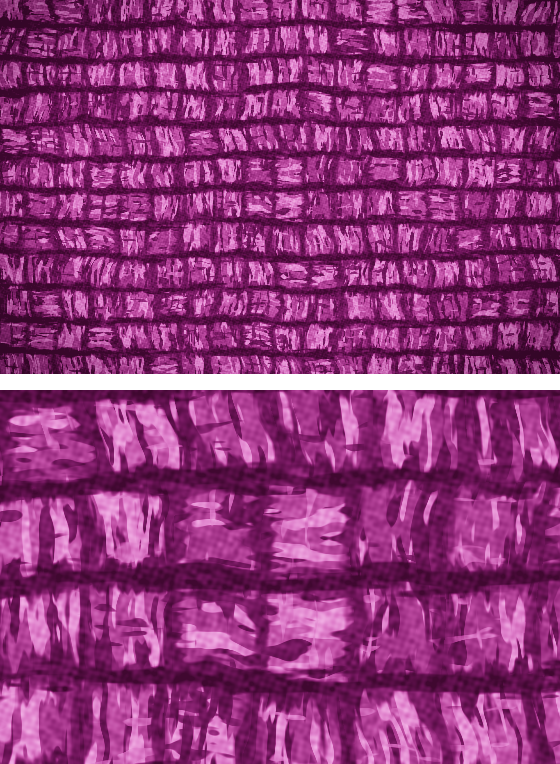
Top: the whole. Bottom: its middle third, enlarged.
Write a WebGL 1 fragment shader that draws this pattern.

```glsl
precision highp float;
// Magenta woven cloth printed with rows of ragged, dry-brushed blocks.
// Each cell gets its own stretched-noise strokes, layered as tones from
// dark to light, then coloured by a ramp with thread grain and a vignette.

uniform vec2 u_resolution;

const float ROWS = 11.4;        // blocks per canvas height
const float COLUMNS = 12.0;     // blocks per canvas height, 18 across at 3:2
const float ROW_PHASE = 0.78;   // first seam below the top edge, in rows

float hash(vec2 p) {
  return fract(sin(dot(p, vec2(127.1, 311.7))) * 43758.5453);
}

float noise(vec2 p) {
  vec2 i = floor(p);
  vec2 f = fract(p);
  f = f * f * (3.0 - 2.0 * f);
  return mix(mix(hash(i), hash(i + vec2(1.0, 0.0)), f.x),
             mix(hash(i + vec2(0.0, 1.0)), hash(i + vec2(1.0, 1.0)), f.x), f.y);
}

// Two octaves of noise, contrast raised to resemble bristle marks.
float bristles(vec2 p) {
  float n = 0.65 * noise(p) + 0.35 * noise(p * 2.1 + 17.3);
  return clamp((n - 0.5) * 1.25 + 0.5, 0.0, 1.0);
}

// Long strokes, running along y or, when across is 1, along x.
float strokes(vec2 q, float across, vec2 seed) {
  vec2 along = mix(q, q.yx, across);
  along.x += 0.06 * (noise(q * 4.0 + seed) - 0.5);
  return bristles(along * vec2(11.0, 2.3) + seed);
}

// Soft-edged box filling a unit cell, its border shifted by rough.
float block(vec2 q, vec2 margin, float rough) {
  vec2 edge = min(q, 1.0 - q) - margin + rough;
  return smoothstep(-0.03, 0.05, edge.x) * smoothstep(-0.03, 0.05, edge.y);
}

// Colour ramp over tones 0 (shadow) to 5 (highlight).
vec3 ramp(float tone) {
  vec3 c = mix(vec3(0.25, 0.03, 0.19), vec3(0.43, 0.08, 0.35), clamp(tone, 0.0, 1.0));
  c = mix(c, vec3(0.59, 0.16, 0.49), clamp(tone - 1.0, 0.0, 1.0));
  c = mix(c, vec3(0.75, 0.30, 0.64), clamp(tone - 2.0, 0.0, 1.0));
  c = mix(c, vec3(0.87, 0.49, 0.79), clamp(tone - 3.0, 0.0, 1.0));
  return mix(c, vec3(0.95, 0.70, 0.90), clamp(tone - 4.0, 0.0, 1.0));
}

// Painted tone of one cell; q is the position inside it.
float cellTone(vec2 q, vec2 cell, float ground) {
  vec2 seed = vec2(hash(cell), hash(cell + 41.7)) * 90.0;
  float across = step(0.76, hash(cell + 7.3));
  float body = strokes(q, across, seed);
  float light = strokes(q, across, seed + 31.0);
  float dark = strokes(q, across, seed + 63.0);
  float crossing = strokes(q, 1.0 - across, seed + 95.0);
  float rough = (body - 0.5) * 0.32;

  float fill = block(q, vec2(0.09, 0.12), rough);
  float tone = mix(ground, 2.35 + 0.9 * hash(cell + 3.1), fill);

  float darkLimit = mix(0.28, 0.44, hash(cell + 11.9));
  tone = mix(tone, 0.75, 0.85 * (1.0 - smoothstep(darkLimit - 0.05, darkLimit + 0.05, dark)));

  float lightLimit = mix(0.50, 0.70, hash(cell + 23.5));
  float lit = smoothstep(lightLimit - 0.05, lightLimit + 0.05, light + 0.10 * (q.y - 0.5));
  tone = mix(tone, 4.4, 0.92 * lit * block(q, vec2(0.10, 0.16), rough));

  // A few strokes cross the others.
  float crossed = smoothstep(0.70, 0.78, crossing) * fill;
  return mix(tone, mix(0.9, 4.0, step(0.5, hash(cell + 57.0))), 0.75 * crossed);
}

// Fine cloth grain: diagonal threads broken up by speckle.
float clothGrain(vec2 p) {
  float threads = sin(p.x * 620.0 + p.y * 310.0) * sin(p.y * 640.0 - p.x * 300.0);
  return 0.22 * threads + 1.1 * (noise(p * 210.0) - 0.5);
}

void main() {
  vec2 uv = gl_FragCoord.xy / u_resolution;
  vec2 p = gl_FragCoord.xy / u_resolution.y;

  // Wavering grid of cells, counted upward from the lowest seam.
  vec2 grid = vec2(p.x * COLUMNS, p.y * ROWS - ROWS + ROW_PHASE);
  grid.y += 0.26 * (noise(p * vec2(5.0, 7.0)) - 0.5);
  grid.y += 0.10 * (noise(p * vec2(19.0, 9.0)) - 0.5);
  float row = floor(grid.y);
  grid.x += 0.35 * hash(vec2(row, 5.0)) + 0.30 * (noise(p * vec2(7.0, 15.0)) - 0.5);
  vec2 cell = floor(grid);
  vec2 q = fract(grid);

  // Mottled ground and brushed blocks.
  float ground = 1.3 + 1.1 * (noise(p * vec2(34.0, 46.0)) - 0.5);
  float tone = cellTone(q, cell, ground);

  // Dark, frayed seams: strong between rows, faint between columns.
  vec2 seam = min(q, 1.0 - q);
  float fray = bristles(p * vec2(22.0, 120.0)) - 0.5;
  float rowSeam = 1.0 - smoothstep(0.04, 0.13, seam.y + 0.24 * fray);
  float columnSeam = 1.0 - smoothstep(0.0, 0.10, seam.x + 0.22 * (bristles(p * vec2(90.0, 24.0)) - 0.5));
  tone = mix(tone, 0.8, 0.55 * columnSeam);
  tone = mix(tone, 0.25, 0.88 * rowSeam);

  // Cloth texture and darkened corners.
  tone += clothGrain(p);
  float corner = length((uv - 0.5) * vec2(1.9, 1.7));
  tone -= 0.9 * smoothstep(0.65, 1.25, corner);
  vec3 color = ramp(tone) * (1.0 - 0.22 * smoothstep(0.75, 1.3, corner));
  gl_FragColor = vec4(color, 1.0);
}
```
